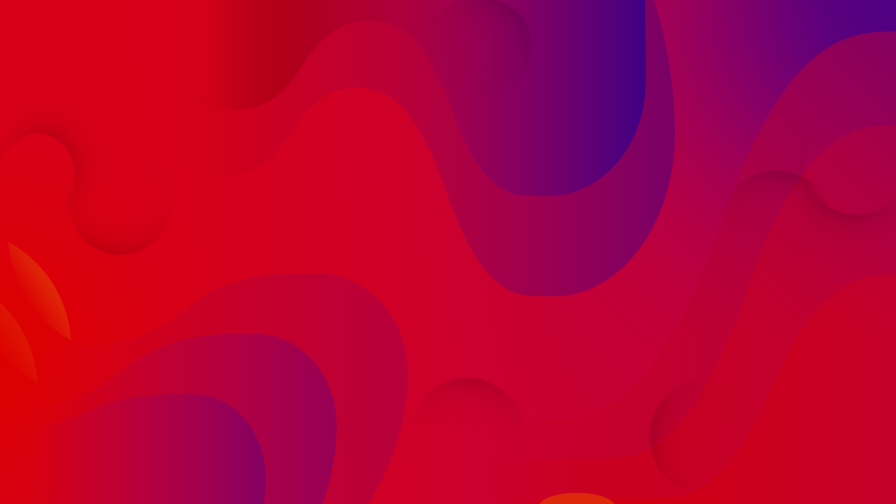
Write a WebGL 2 fragment shader that draws this background.

```glsl
#version 300 es
precision highp float;
// Layered liquid waves in red, crimson and violet with soft shadows.
uniform vec2 u_resolution;
out vec4 outColor;

// Antialiased coverage of the region where field > 0
float cover(float field) {
  return clamp(0.5 + field / max(fwidth(field), 1e-4), 0.0, 1.0);
}

// Steep S-curve from 0 to 1
float ease(float t) {
  t = clamp(t, 0.0, 1.0);
  return t < 0.5 ? 0.5 * pow(2.0 * t, 2.6) : 1.0 - 0.5 * pow(2.0 - 2.0 * t, 2.6);
}

// Red to violet ramp, driven by the amount of blue
vec3 tint(float blue) {
  return vec3(0.86 - 2.1 * blue * blue, 0.0, blue);
}

// Hill with a long S-shaped left slope and an elliptic right shoulder
float hill(vec2 p, vec2 peak, vec2 radius, float foot, float drop, float lean) {
  float top = peak.x - 0.25;
  float slope = peak.y - drop * ease((top - p.x) / (top - foot)) - p.y;
  float rise = p.y - peak.y + radius.y;
  float below = max(-rise, 0.0);
  vec2 q = max(vec2(p.x - peak.x + lean * below * below, rise), 0.0);
  return min(slope, (1.0 - length(q / radius)) * radius.x);
}

// One-sided shadow along an ellipse, strongest near a spot
float rim(vec2 p, vec2 center, vec2 radius, vec2 spot, float side) {
  float d = side * (length((p - center) / radius) - 1.0) * min(radius.x, radius.y);
  vec2 away = p - spot;
  return smoothstep(-0.03, 0.03, d) * exp(-4.0 * max(d, 0.0) - 1.3 * dot(away, away));
}

void main() {
  // Canvas is 16 by 9 units
  vec2 p = gl_FragCoord.xy / u_resolution.y * 9.0;

  // Base: red, warm at the left, violet in the upper right corner
  float corner = length(p - vec2(16.0, 9.0)) / 4.6;
  float warm = length((p - vec2(0.0, 2.8)) / vec2(2.2, 2.6));
  float blue = 0.1 + 0.09 * smoothstep(2.0, 11.0, p.x)
    + 0.32 * exp(-corner * corner) - 0.1 * exp(-warm * warm);
  vec3 color = tint(blue);

  // Nested hills, lower left
  for (int i = 0; i < 3; i++) {
    float k = float(i);
    vec2 peak = vec2(5.66 - 1.1 * k, 4.12 - 1.08 * k);
    float f = hill(p, peak, vec2(1.62 - 0.17 * k, 1.79 - 0.15 * k),
      max(peak.x - 4.5, 0.0), 1.3 + 0.4 * k - 0.38 * k * k, 0.13);
    float fade = smoothstep(0.0, 4.0 - k, p.x);
    vec3 layer = 0.97 * tint(0.06 + p.x * (0.025 + 0.023 * k));
    color = mix(color, layer, cover(f) * fade);
  }

  // Sweeping bands, right
  for (int i = 0; i < 3; i++) {
    float k = float(i);
    float high = 8.44 - 1.17 * k - 0.5 * k * k;
    float edge = mix(high, 1.5 - 0.7 * k, ease((16.0 - p.x) / (6.3 - 0.95 * k)));
    float band = 0.21 - 0.05 * k + 0.022 * max(p.y - 3.0, 0.0) + 0.02 * (p.x - 13.0);
    color = mix(color, 0.96 * tint(band), cover(edge - p.y) * smoothstep(8.5, 12.0, p.x));
  }

  // Hanging waves, top: hills turned upside down
  for (int i = 0; i < 2; i++) {
    float k = float(i);
    float swell = 1.6 * ease((6.5 + 0.2 * k - p.x) / 2.6);
    vec2 q = vec2(p.x, -p.y - swell);
    float f = hill(q, vec2(9.9 - 0.11 * k, -3.71 - 1.79 * k),
      vec2(2.15 - 0.41 * k, 2.9 - 0.86 * k), 6.29 + 0.29 * k, 3.73 - 0.6 * k,
      0.065 - 0.06 * k);
    float wave = 0.1 + (0.04 + 0.025 * k) * max(p.x - 4.0 - 0.8 * k, 0.0);
    float dim = 0.96 - 0.12 * k * exp(-pow((p.x - 5.2) / 1.6, 2.0));
    color = mix(color, dim * tint(wave), cover(f) * smoothstep(3.3, 4.8, p.x));
  }

  // Soft shadows along the folds
  float shadow = rim(p, vec2(0.67, 5.87), vec2(0.67, 0.75), vec2(1.04, 6.4), 1.0)
    + rim(p, vec2(2.15, 5.45), vec2(0.95, 1.0), vec2(2.0, 4.7), -1.0)
    + rim(p, vec2(8.33, 1.08), vec2(1.08, 1.17), vec2(8.5, 2.1), -1.0)
    + rim(p, vec2(13.85, 5.15), vec2(0.94, 0.8), vec2(13.95, 5.9), -1.0)
    + rim(p, vec2(15.3, 6.1), vec2(0.94, 0.93), vec2(15.1, 5.17), 1.0)
    + rim(p, vec2(12.6, 1.2), vec2(1.0, 1.04), vec2(11.65, 1.3), -1.0)
    + rim(p, vec2(8.54, 8.17), vec2(0.96, 0.88), vec2(9.0, 8.7), -1.0);
  color *= 1.0 - 0.14 * shadow;

  // Orange leaves at the left and a sliver at the bottom
  vec3 orange = vec3(0.88, 0.2, 0.03);
  vec2 axis = normalize(vec2(0.54, -0.85));
  for (int i = 0; i < 2; i++) {
    vec2 q = p - vec2(0.71, 3.8) + float(i) * vec2(0.6, 0.75);
    float along = dot(q, axis) / 1.05;
    float across = dot(q, vec2(-axis.y, axis.x));
    float leaf = cover(0.27 * (1.0 - along * along) - abs(across));
    color = mix(color, orange, leaf * smoothstep(-0.4, 0.3, across) * (0.75 - 0.35 * float(i)));
  }
  float sliver = 1.0 - length((p - vec2(10.3, -0.05)) / vec2(0.68, 0.25));
  color = mix(color, orange, 0.8 * cover(sliver));

  outColor = vec4(color, 1.0);
}
```
